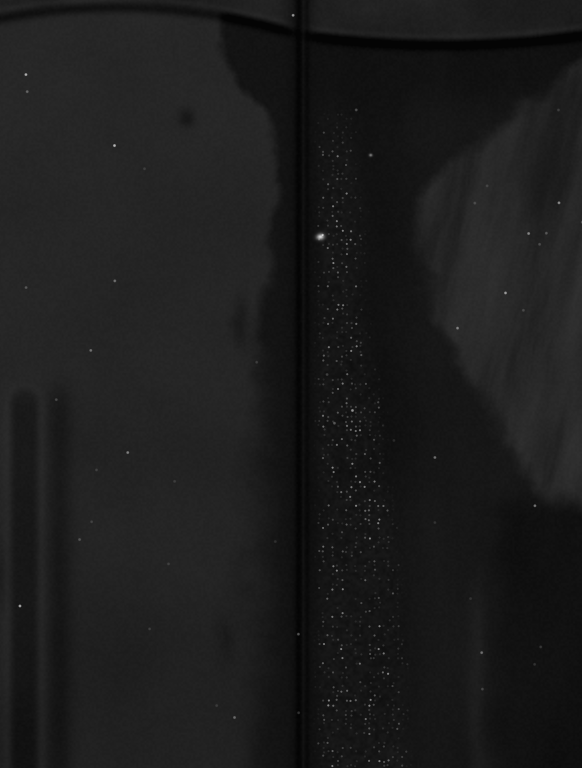
This texture is drawn by a Shadertoy shader. Its source:

```glsl
// Two dark, weathered metal sheets meeting at a vertical seam under curved lips.
// Tones come from soft masks with ragged noise edges; a cell hash scatters
// bright grains along a strip beside the seam and sparsely elsewhere.
#define SEAM_X 0.516
#define LEFT_TONE 0.146
#define RIGHT_TONE 0.064
#define STAIN_TONE 0.143
#define EDGE_WEAR 0.065
#define GRAIN_SCALE 165.0
#define GRAIN_GAIN 0.36
#define DUST_GAIN 0.5
#define FINE_GRAIN 0.016

float hash(vec2 p) {
    vec3 h = fract(vec3(p.xyx) * 0.1031);
    h += dot(h, h.yzx + 33.33);
    return fract((h.x + h.y) * h.z);
}

float noise(vec2 p) {
    vec2 i = floor(p), f = fract(p);
    f = f * f * (3.0 - 2.0 * f);
    return mix(mix(hash(i), hash(i + vec2(1, 0)), f.x),
               mix(hash(i + vec2(0, 1)), hash(i + vec2(1, 1)), f.x), f.y);
}

float fbm(vec2 p) {
    float sum = 0.0, amp = 0.5;
    for (int i = 0; i < 5; i++) {
        sum += amp * noise(p);
        p = mat2(1.6, 1.2, -1.2, 1.6) * p + 7.3;
        amp *= 0.5;
    }
    return sum;
}

// Soft line around zero distance
float band(float d, float width) {
    return exp(-d * d / (width * width));
}

float spot(vec2 p, vec2 center, vec2 size) {
    vec2 d = (p - center) / size;
    return exp(-dot(d, d));
}

// One randomly placed grain per cell, kept with the given chance
float grains(vec2 q, float scale, float chance) {
    vec2 cell = floor(q * scale), f = fract(q * scale);
    vec2 center = 0.3 + 0.4 * vec2(hash(cell + 11.0), hash(cell + 47.0));
    float keep = step(1.0 - chance, hash(cell + 83.0));
    float power = hash(cell + 129.0);
    return keep * (0.2 + power * power * power) * smoothstep(0.36, 0.08, length(f - center));
}

float leftSheet(vec2 p, vec2 q, float wear) {
    float tone = LEFT_TONE + 0.035 * (fbm(q * 7.0) - 0.5) - 0.022 * smoothstep(0.6, 0.0, p.y);
    // Ragged right border, softer towards the bottom
    float border = 0.463 - 0.085 * smoothstep(0.85, 0.94, p.y) - 0.02 * smoothstep(0.7, 0.5, p.y);
    float soft = mix(0.045, 0.012, smoothstep(0.3, 0.75, p.y));
    tone = mix(tone, 0.075, smoothstep(-soft, soft, p.x - border + EDGE_WEAR * wear));
    // Stains
    tone -= 0.06 * spot(p, vec2(0.32, 0.846), vec2(0.014, 0.012));
    tone -= 0.045 * spot(p + 0.03 * wear, vec2(0.415, 0.58), vec2(0.015, 0.035));
    tone -= 0.03 * spot(p + 0.03 * wear, vec2(0.39, 0.17), vec2(0.017, 0.035));
    // Hairpin ridge at the lower left
    vec2 ridge = vec2(p.x - 0.042, max(p.y - 0.475, 0.0) * 1.2);
    float r = length(ridge), below = smoothstep(0.525, 0.46, p.y);
    tone -= below * 0.05 * smoothstep(0.032, 0.012, r);
    tone += below * 0.015 * band(r - 0.03, 0.008);
    tone -= below * 0.048 * band(p.x - 0.102, 0.022);
    tone -= 0.03 * spot(p, vec2(0.0, 0.25), vec2(0.012, 0.04));
    return tone;
}

float rightSheet(vec2 p, vec2 q, float wear) {
    float streak = fbm(vec2(q.x * 26.0 - q.y * 6.0, q.y * 5.0));
    float tone = RIGHT_TONE + 0.03 * (fbm(q * vec2(18.0, 7.0)) - 0.5);
    // Middle haze and the pale drip under the stain
    float haze = smoothstep(0.64, 0.76, p.x) * smoothstep(0.91, 0.83, p.y);
    haze *= 1.0 - smoothstep(0.82, 0.88, p.x + 0.05 * wear) * smoothstep(0.37, 0.33, p.y);
    tone += 0.022 * haze;
    tone += 0.025 * band(p.x - 0.82 + 0.02 * wear, 0.014) * smoothstep(0.3, 0.18, p.y);
    // Large pale stain leaning in from the right
    float border = 0.69 + 1.6 * max(p.y - 0.74, 0.0) + 0.75 * max(0.66 - p.y, 0.0);
    float stain = smoothstep(-0.015, 0.035, p.x - border + 0.12 * wear);
    stain *= smoothstep(0.335, 0.37, p.y + 0.05 * wear);
    float stainTone = STAIN_TONE + 0.12 * (streak - 0.48);
    tone = mix(tone, stainTone, stain * mix(0.6, 1.0, smoothstep(0.3, 0.6, streak)));
    // Grainy strip beside the seam, wider below
    float outer = mix(0.69, 0.605, smoothstep(0.0, 0.88, p.y)) + 0.025 * wear;
    float strip = smoothstep(0.535, 0.56, p.x) * smoothstep(0.025, -0.02, p.x - outer);
    strip *= smoothstep(0.88, 0.78, p.y);
    tone += strip * (0.012 + 0.03 * (noise(q * 210.0) - 0.4));
    tone += strip * GRAIN_GAIN * grains(q + 0.002 * wear, GRAIN_SCALE, 0.36);
    return tone;
}

void mainImage(out vec4 fragColor, in vec2 fragCoord) {
    vec2 p = fragCoord / iResolution.xy;
    vec2 q = vec2(p.x * iResolution.x / iResolution.y, p.y);
    float wear = fbm(q * 17.0) - 0.48;
    float side = smoothstep(-0.004, 0.004, p.x - SEAM_X);
    float tone = mix(leftSheet(p, q, wear), rightSheet(p, q, wear), side);
    // Curved lips along the top
    float leftLip = 0.99 - 0.36 * (p.x - 0.2) * (p.x - 0.2);
    float rightLip = 0.941 + 0.22 * (p.x - 0.76) * (p.x - 0.76);
    float lip = p.y - mix(leftLip, rightLip, side);
    tone = mix(tone, 0.118 + 0.07 * wear, smoothstep(0.0, 0.012, lip));
    tone += 0.025 * band(lip - 0.011, 0.004) - 0.085 * band(lip, 0.007);
    // Seam: shaded trough with two grooves and a thin ridge
    float s = p.x - SEAM_X;
    tone = mix(tone, 0.055, 0.85 * band(s, 0.022));
    tone -= 0.04 * band(s + 0.003, 0.006) + 0.022 * band(s - 0.012, 0.004);
    tone += 0.016 * band(s - 0.005, 0.002);
    // Loose dust, one bright chip and fine grain
    tone += DUST_GAIN * grains(q + 3.0, 130.0, 0.0035);
    tone += 0.75 * spot(p + 0.012 * wear, vec2(0.55, 0.691), vec2(0.006, 0.004));
    tone += 0.4 * spot(p, vec2(0.637, 0.798), vec2(0.003, 0.002));
    tone += FINE_GRAIN * (noise(q * 380.0) - 0.5);
    fragColor = vec4(vec3(clamp(tone, 0.015, 1.0)), 1.0);
}
```
